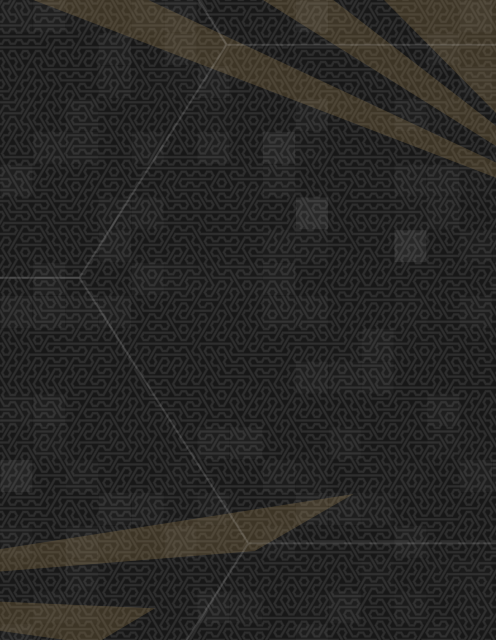
Write a WebGL 2 fragment shader that draws this background.

```glsl
#version 300 es
precision highp float;
// Dark hexagonal maze crossed by translucent gold blades, faint square tiles
// and thin seams. The maze is a Truchet tiling: each hexagon holds one straight
// path between two bends. Lengths are fractions of the canvas height.
uniform vec2 u_resolution;
out vec4 fragColor;

const float MAZE_CELL = 0.0198;
const float PATH_HALF_WIDTH = 0.0018;
const float TILE_SIZE = 0.0513;
const vec3 GROUND = vec3(0.092);
const vec3 GROOVE = vec3(0.182);
const vec3 GOLD = vec3(0.60, 0.49, 0.29);

float hash(vec2 p) {
  return fract(sin(dot(p, vec2(127.1, 311.7))) * 43758.545);
}

vec2 rotate(vec2 p, float angle) {
  float c = cos(angle), s = sin(angle);
  return vec2(c * p.x - s * p.y, s * p.x + c * p.y);
}

// Coverage of a shape whose signed distance is positive inside
float cover(float d, float softness) {
  return smoothstep(-softness, softness, d);
}

// Signed distance to the line a-b, positive on its right-hand side
float edge(vec2 p, vec2 a, vec2 b) {
  vec2 d = normalize(b - a);
  return dot(p - a, vec2(d.y, -d.x));
}

float ray(vec2 p, vec2 topA, vec2 topB, vec2 lowA, vec2 lowB) {
  return min(edge(p, topA, topB), edge(p, lowB, lowA));
}

float blade(vec2 p, vec2 top, vec2 tip, vec2 corner, vec2 low) {
  return min(min(edge(p, top, tip), edge(p, tip, corner)), edge(p, corner, low));
}

float segment(vec2 p, vec2 a, vec2 b) {
  vec2 v = b - a;
  return length(p - a - v * clamp(dot(p - a, v) / dot(v, v), 0.0, 1.0));
}

// Distance to a hexagonal bend around the upper corner of a unit cell
float bend(vec2 p) {
  vec2 q = abs(p - vec2(0.0, 0.57735));
  return abs(max(q.y, 0.866 * q.x + 0.5 * q.y) - 0.288675);
}

// Distance to the nearest path, in cells of unit width
float maze(vec2 p) {
  vec2 size = vec2(1.0, 1.73205);
  vec2 a = mod(p, size) - 0.5 * size;
  vec2 b = mod(p - 0.5 * size, size) - 0.5 * size;
  vec2 local = dot(a, a) < dot(b, b) ? a : b;
  vec2 id = round(2.0 * (p - local) / size);
  // Each patch of cells leaves out one direction, so bends cannot close rings
  float omitted = floor(3.0 * hash(floor(id / vec2(6.0, 3.0)) + 31.0));
  float turn = omitted + 1.0 + step(0.5, hash(id));
  local = rotate(local, turn * 1.0471976);
  return min(abs(local.y), bend(vec2(local.x, abs(local.y))));
}

float accent(vec2 id, vec2 target) {
  return 1.0 - step(0.5, length(id - target));
}

// Opacity of the square tiles, counted from the upper left
float tiles(vec2 p, float px) {
  vec2 g = vec2(p.x, 1.0 - p.y) / TILE_SIZE;
  vec2 id = floor(g);
  vec2 inset = 0.5 - abs(fract(g) - 0.5);
  float light = 0.032 * smoothstep(0.6, 1.0, hash(id + 7.0));
  light = max(light, 0.075 * max(accent(id, vec2(9, 6)), accent(id, vec2(12, 7))));
  light = max(light, 0.055 * max(accent(id, vec2(8, 4)), accent(id, vec2(0, 14))));
  light = max(light, 0.05 * accent(id, vec2(9, 0)));
  return light * smoothstep(0.0, px / TILE_SIZE, min(inset.x, inset.y));
}

float goldShapes(vec2 p) {
  float d = ray(p, vec2(0.232, 1), vec2(0.773, 0.747), vec2(0.052, 1), vec2(0.773, 0.723));
  d = max(d, ray(p, vec2(0.521, 1), vec2(0.773, 0.805), vec2(0.411, 1), vec2(0.773, 0.773)));
  d = max(d, edge(p, vec2(0.773, 0.8255), vec2(0.6, 1)));
  d = max(d, blade(p, vec2(0, 0.142), vec2(0.552, 0.228), vec2(0.398, 0.139), vec2(0, 0.107)));
  return max(d, blade(p, vec2(0, 0.06), vec2(0.242, 0.0495), vec2(0.148, -0.0065), vec2(0, 0.0143)));
}

float seams(vec2 p) {
  vec2 upper = vec2(0.354, 0.930), middle = vec2(0.124, 0.566), lower = vec2(0.388, 0.151);
  float d = min(segment(p, upper, middle), segment(p, middle, lower));
  d = min(d, min(segment(p, upper, vec2(0.310, 1.0)), segment(p, lower, vec2(0.292, 0.0))));
  d = min(d, min(segment(p, upper, vec2(2.0, upper.y)), segment(p, lower, vec2(2.0, lower.y))));
  return min(d, segment(p, middle, vec2(-1.0, middle.y)));
}

void main() {
  float px = 1.0 / u_resolution.y;
  vec2 p = gl_FragCoord.xy * px;
  float path = cover(PATH_HALF_WIDTH - maze(p / MAZE_CELL) * MAZE_CELL, 0.9 * px);
  vec3 color = mix(GROUND, GROOVE, path);
  color = mix(color, GOLD, 0.29 * cover(goldShapes(p), 0.6 * px));
  color = mix(color, vec3(1.0), tiles(p, px));
  color = mix(color, vec3(0.9), 0.16 * cover(0.0015 - seams(p), 0.7 * px));
  fragColor = vec4(color, 1.0);
}
```
